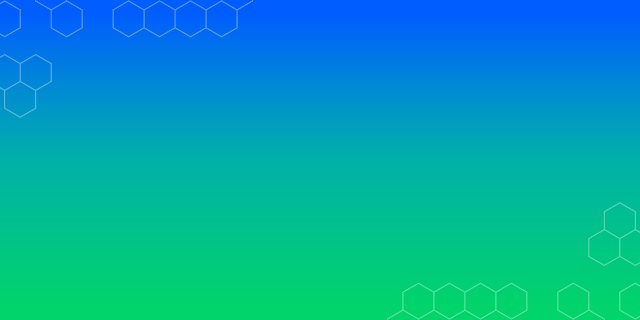
This background is drawn by a WebGL 1 fragment shader. Its source:

```glsl
precision highp float;
// Blue to green vertical gradient with outlined hexagon clusters in two opposite corners.

uniform vec2 u_resolution;

// Gradient colours, and their depths below the top edge
const vec3 BLUE  = vec3(0.0, 0.365, 1.0);
const vec3 AZURE = vec3(0.0, 0.56, 0.81);
const vec3 TEAL  = vec3(0.0, 0.692, 0.66);
const vec3 GREEN = vec3(0.0, 0.83, 0.42);
const vec4 STOPS = vec4(0.04, 0.30, 0.50, 0.95);

// Honeycomb layout, in units of canvas height
const vec2 FIRST_CENTER = vec2(0.0146, 0.0589);
const float HEX_RADIUS = 0.0559;
const float APOTHEM = HEX_RADIUS * 0.8660254;
const vec2 CELL = vec2(2.0 * APOTHEM, 1.5 * HEX_RADIUS);

// Outline style
const float LINE_HALF_WIDTH = 0.0019;
const float LINE_OPACITY = 0.33;
const vec3 LINE_COLOR = vec3(1.0);

float ramp(float a, float b, float x) {
  return clamp((x - a) / (b - a), 0.0, 1.0);
}

vec3 background(float depth) {
  vec3 color = mix(BLUE, AZURE, ramp(STOPS.x, STOPS.y, depth));
  color = mix(color, TEAL, ramp(STOPS.y, STOPS.z, depth));
  return mix(color, GREEN, ramp(STOPS.z, STOPS.w, depth));
}

// Distance to the outline of a pointy-top hexagon
float hexOutline(vec2 p) {
  p = abs(p);
  return abs(max(p.x, dot(p, vec2(0.5, 0.8660254))) - APOTHEM);
}

// Distance to a horizontal run of hexagons; column, row and stride are in cells
float hexRun(vec2 p, float column, float row, float stride, float count) {
  p -= FIRST_CENTER + vec2(column, row) * CELL;
  float spacing = stride * CELL.x;
  float nearest = clamp(floor(p.x / spacing + 0.5), 0.0, count - 1.0);
  return hexOutline(p - vec2(nearest * spacing, 0.0));
}

// Corner cluster, measured inward from its corner
float cluster(vec2 p) {
  float d = hexRun(p, 1.5, -1.0, 6.0, 2.0);
  d = min(d, hexRun(p, 0.0, 0.0, 2.0, 2.0));
  d = min(d, hexRun(p, 4.0, 0.0, 1.0, 4.0));
  d = min(d, hexRun(p, 0.0, 2.0, 1.0, 2.0));
  return min(d, hexRun(p, 0.5, 3.0, 1.0, 1.0));
}

void main() {
  float pixel = 1.0 / u_resolution.y;
  float aspect = u_resolution.x * pixel;
  vec2 p = gl_FragCoord.xy * pixel;

  // Half-turn symmetry: top-left and bottom-right corners share one cluster
  vec2 corner = p.x < 0.5 * aspect ? vec2(p.x, 1.0 - p.y) : vec2(aspect - p.x, p.y);
  float line = 1.0 - smoothstep(LINE_HALF_WIDTH - 0.5 * pixel,
                                LINE_HALF_WIDTH + 0.5 * pixel, cluster(corner));

  vec3 color = mix(background(1.0 - p.y), LINE_COLOR, LINE_OPACITY * line);
  gl_FragColor = vec4(color, 1.0);
}
```
